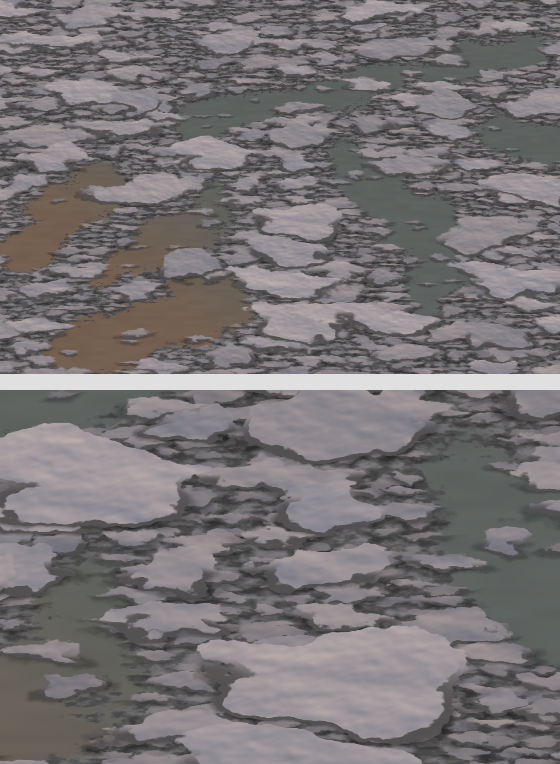
Top, the full canvas; bottom, a detail of the centre.
Reproduce this texture procedurally as a WebGL 1 fragment shader.

```glsl
precision highp float;
// Drifting pack ice at dusk: flat floes on dull water, seen at a low angle.
// Four layers of jittered cells hold wobbly ellipses, painted from small brash
// to large floes; dark leads of open water are cut by noisy capsules.

uniform vec2 u_resolution;

const vec3 WATER_COOL = vec3(0.365, 0.385, 0.375);
const vec3 WATER_WARM = vec3(0.455, 0.375, 0.315);
const vec3 SLUSH_DARK = vec3(0.29, 0.29, 0.29);
const vec3 SLUSH_PALE = vec3(0.48, 0.47, 0.48);
const vec3 SNOW_SHADE = vec3(0.485, 0.485, 0.525);
const vec3 SNOW_LIT = vec3(0.685, 0.635, 0.635);
const vec3 ICE_SIDE = vec3(0.285, 0.275, 0.275);
const float FLOE_ASPECT = 2.7;     // width of a cell over its height
const float TILT = 0.25;           // how fast floes shrink with distance
const float RELIEF_GAIN = 2.3;     // contrast of the snow surface
const float SIDE_HEIGHT = 0.010;   // tallest visible floe edge
const float STRAY_CHANCE = 0.05;   // floes adrift in open water

float hash(vec2 p) {
  vec3 q = fract(p.xyx * vec3(0.1031, 0.1030, 0.0973));
  q += dot(q, q.yzx + 33.33);
  return fract((q.x + q.y) * q.z);
}

float noise(vec2 p) {
  vec2 i = floor(p), f = fract(p);
  f = f * f * (3.0 - 2.0 * f);
  return mix(mix(hash(i), hash(i + vec2(1.0, 0.0)), f.x),
             mix(hash(i + vec2(0.0, 1.0)), hash(i + 1.0), f.x), f.y);
}

float fbm(vec2 p) {
  float sum = 0.0, amp = 0.5;
  for (int i = 0; i < 4; i++) {
    sum += amp * noise(p);
    p = p * 2.03 + 17.7;
    amp *= 0.5;
  }
  return sum;
}

// Canvas to ice plane and back; the plane is compressed towards the top.
vec2 toIce(vec2 c) {
  return vec2((c.x - 0.75) * (1.0 + 2.0 * TILT * c.y), c.y + TILT * c.y * c.y);
}

vec2 toCanvas(vec2 p) {
  float y = (sqrt(1.0 + 4.0 * TILT * p.y) - 1.0) / (2.0 * TILT);
  return vec2(p.x / (1.0 + 2.0 * TILT * y) + 0.75, y);
}

float lead(vec2 p, vec2 a, vec2 b, float width) {
  vec2 ab = b - a;
  return width - length(p - a - ab * clamp(dot(p - a, ab) / dot(ab, ab), 0.0, 1.0));
}

// Positive in open water, negative inside the pack.
float openWater(vec2 c) {
  float w = lead(c, vec2(0.03, 0.32), vec2(0.26, 0.49), 0.060);
  w = max(w, lead(c, vec2(0.22, 0.05), vec2(0.60, 0.20), 0.085));
  w = max(w, lead(c, vec2(0.30, 0.28), vec2(0.58, 0.44), 0.050));
  w = max(w, lead(c, vec2(0.95, 0.53), vec2(1.20, 0.34), 0.085));
  w = max(w, lead(c, vec2(1.20, 0.34), vec2(1.12, 0.16), 0.065));
  w = max(w, lead(c, vec2(0.52, 0.67), vec2(1.05, 0.78), 0.038));
  w = max(w, lead(c, vec2(1.05, 0.79), vec2(1.40, 0.87), 0.034));
  w = max(w, lead(c, vec2(1.34, 0.63), vec2(1.55, 0.60), 0.045));
  return w + 0.07 * (noise(c * vec2(9.0, 20.0)) - 0.5);
}

// Paints one layer of floes, far rows first so that near ones overlap them.
void paintFloes(inout vec3 col, vec2 p, float size, float fill, float tone,
                float slope, float aa) {
  vec2 cell = size * vec2(FLOE_ASPECT, 1.0);
  vec2 g = p / cell + size * 917.0;
  vec2 warp = vec2(noise(g * 3.0), noise(g * 3.0 + 41.0)) - 0.5;
  vec2 w = g + warp * vec2(0.28, 0.30);
  float ragged = size * 0.22 * (fbm(g * vec2(9.0, 6.0)) - 0.47);
  float side = min(SIDE_HEIGHT, size * 0.15) * (0.5 + noise(g * vec2(11.0, 5.0)));
  for (int j = 0; j < 3; j++) {
    for (int i = 0; i < 3; i++) {
      vec2 id = floor(w) + vec2(float(i) - 1.0, 1.0 - float(j));
      float r1 = hash(id + 3.1), r2 = hash(id + 57.7), r3 = hash(id + 121.3);
      vec2 center = id + 0.5 + 0.6 * (vec2(r1, r2) - 0.5);
      vec2 radius = vec2(mix(0.34, 0.60, r3), mix(0.30, 0.50, fract(r1 * 7.3)));
      vec2 q = (w - center) / radius;
      q.y += 0.5 * (r2 - 0.5) * q.x;
      float a = atan(q.y, q.x + 0.0001);
      float outline = 1.0 + 0.12 * cos(2.0 * a + 6.3 * r1)
                    + 0.11 * cos(3.0 * a + 6.3 * r2) + 0.07 * cos(5.0 * a + 6.3 * r3);
      float d = (outline - length(q)) * radius.y * size + ragged;
      if (d < -0.008 || hash(id + 211.9) > fill) continue;
      bool adrift = openWater(toCanvas((center - size * 917.0) * cell)) > -0.3 * size;
      if (adrift && hash(id + 307.1) > STRAY_CHANCE) continue;

      // Contact shadow, snow top, then the dark side facing the viewer.
      float below = smoothstep(0.25, -0.35, q.y);
      col *= 1.0 - 0.25 * below * smoothstep(-0.007, 0.0, d);
      float light = clamp(0.47 + RELIEF_GAIN * slope + 0.12 * q.y + 0.3 * (r3 - 0.5), 0.0, 1.0);
      vec3 ice = mix(SNOW_SHADE, SNOW_LIT, light) * tone * (0.94 + 0.12 * r2);
      float wall = below * (1.0 - smoothstep(side * 0.5, side * 0.5 + 2.0 * aa, d));
      ice = mix(ice, ICE_SIDE, 0.85 * wall);
      col = mix(col, ice, smoothstep(-aa, aa, d));
    }
  }
}

void main() {
  vec2 c = gl_FragCoord.xy / u_resolution.y;
  vec2 p = toIce(c);
  float aa = 0.9 / u_resolution.y * (1.0 + 2.0 * TILT * c.y);

  // Water: warm reflection at the lower left, cool elsewhere.
  float cool = smoothstep(0.4, 1.05, c.x * 0.8 + c.y * 0.9);
  vec3 col = mix(WATER_WARM, WATER_COOL, cool);
  col *= 0.97 + 0.06 * noise(p * vec2(20.0, 90.0));

  // Slush between the floes.
  float grain = fbm(p * vec2(75.0, 170.0));
  vec3 slush = mix(SLUSH_DARK, SLUSH_PALE, smoothstep(0.25, 0.70, grain));
  float frozen = smoothstep(0.006, -0.006, openWater(c) + 0.05 * (grain - 0.47));
  col = mix(col, slush, frozen);

  // Snow relief, lit from the upper right.
  vec2 reliefScale = vec2(15.0, 36.0);
  float slope = fbm(p * reliefScale) - fbm((p + vec2(0.004, 0.005)) * reliefScale);

  paintFloes(col, p, 0.015, 0.80, 0.86, slope, aa);
  paintFloes(col, p, 0.030, 0.70, 0.92, slope, aa);
  paintFloes(col, p, 0.056, 0.62, 0.98, slope, aa);
  paintFloes(col, p, 0.105, 0.62, 1.01, slope, aa);
  gl_FragColor = vec4(col, 1.0);
}
```
